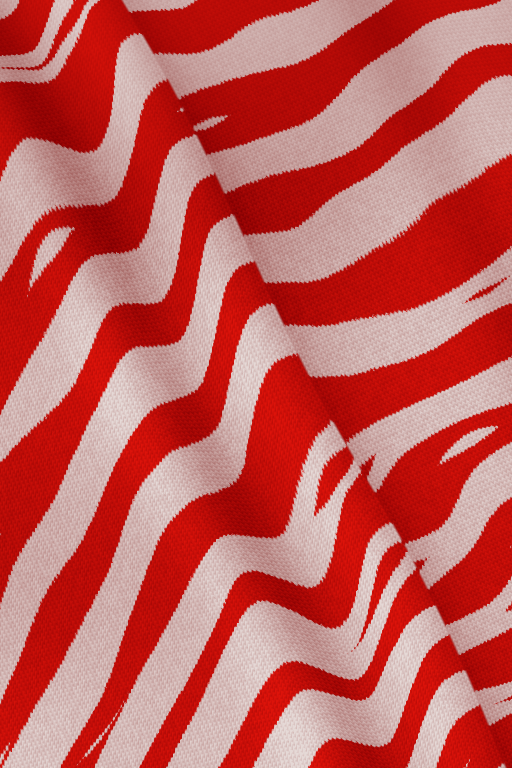
Write a Shadertoy shader that draws this texture.

```glsl
// Draped knit cloth with red zebra bands on pale pink.
// Bands live in fabric coordinates that are bent by diagonal folds;
// fold shading and V-shaped stitches are then laid over them.

const vec3 PINK_LIGHT = vec3(0.860, 0.780, 0.770);
const vec3 PINK_SHADE = vec3(0.665, 0.425, 0.415);
const vec3 RED_LIGHT  = vec3(0.810, 0.062, 0.035);
const vec3 RED_SHADE  = vec3(0.520, 0.000, 0.008);

const vec2  ACROSS      = vec2(0.882, 0.471); // direction across the folds
const float LEFT_RIDGE  = 0.405;              // fold positions across the cloth
const float VALLEY      = 0.472;
const float SHOULDER    = 0.568;
const float CREASE      = 0.605;
const float RIGHT_RIDGE = 0.930;
const float BAND_PERIOD = 0.134;
const float RED_WIDTH   = 0.250;              // half width, in periods
const float STITCH      = 0.0054;
const float KNIT_DEPTH  = 0.23;
const float TAU         = 6.2831853;

float hash(vec2 p) {
    vec3 q = fract(p.xyx * 0.1031);
    q += dot(q, q.yzx + 33.33);
    return fract((q.x + q.y) * q.z);
}

float noise(vec2 p) {
    vec2 i = floor(p), f = fract(p);
    f = f * f * (3.0 - 2.0 * f);
    return mix(mix(hash(i), hash(i + vec2(1, 0)), f.x),
               mix(hash(i + vec2(0, 1)), hash(i + vec2(1, 1)), f.x), f.y);
}

// Ramp that starts at zero, with a rounded corner
float softRamp(float x) {
    return 0.5 * (x + sqrt(x * x + 0.0004));
}

float bump(float x, float width) {
    return exp(-x * x / (width * width));
}

// How far the folds lift the bands; folds deepen towards the lower right
float foldLift(float u, float w) {
    float depth = mix(1.0, 1.35, smoothstep(0.45, -0.1, w));
    return 0.75 * (u - LEFT_RIDGE)
         - 1.40 * depth * softRamp(u - LEFT_RIDGE)
         + (1.40 * depth + 0.45) * softRamp(u - VALLEY)
         - 1.25 * softRamp(u - SHOULDER)
         - 0.35 * softRamp(u - RIGHT_RIDGE);
}

// Signed distance to the band edges, positive inside red
float zebra(vec2 cloth) {
    vec2 c = cloth + 7.0;
    float warp = 0.80 * (noise(c * vec2(4.5, 4.0)) - 0.5)
               + 0.26 * (noise(c * vec2(12.0, 10.0)) - 0.5);
    float phase = cloth.y / BAND_PERIOD + warp + 20.0;
    float band = floor(phase);
    float t = fract(phase) - 0.5;
    float halfWidth = RED_WIDTH + 0.24 * (noise(vec2(c.x * 6.0, band * 17.3)) - 0.5);
    float red = halfWidth - abs(t);

    // Pink wedges that taper to points and fork the red bands
    float wedge = 0.50 * (noise(vec2(c.x * 8.0, band * 31.7 + 5.0)) - 0.74);
    float slant = 0.40 * (noise(vec2(c.x * 5.0, band * 11.9 + 9.0)) - 0.5);
    red = min(red, abs(t - slant) - wedge);

    // Red tongues inside the pink gaps
    float gap = floor(phase + 0.5);
    float g = fract(phase + 0.5) - 0.5;
    float tongue = 0.50 * (noise(vec2(c.x * 7.0, gap * 23.1 + 3.0)) - 0.80);
    red = max(red, tongue - abs(g + 0.4 * tongue));
    return red * BAND_PERIOD;
}

float foldLight(float u, vec2 p, float behind) {
    float light = 0.76;
    light += 0.18 * bump(u - LEFT_RIDGE + 0.04, 0.035);
    light -= 0.48 * bump(u - LEFT_RIDGE - 0.035, 0.036);
    light += 0.20 * bump(u - SHOULDER + 0.025, 0.035);
    light -= 0.22 * bump(u - CREASE, 0.020) * (1.0 - behind);
    light -= 0.48 * behind * exp(-max(u - CREASE, 0.0) / 0.040);
    light -= 0.32 * bump(u - RIGHT_RIDGE + 0.05, 0.05);
    light -= 0.14 * smoothstep(0.75, 1.0, p.y);
    return light + 0.40 * (noise(p * vec2(5.0, 4.0) + 2.0) - 0.5);
}

// Colour of the sheet in front of the crease (behind = 0) or past it (1)
vec3 clothColor(float u, float w, vec2 p, float behind) {
    vec2 cloth = vec2(u, w - foldLift(u, w) + 0.030 * behind);

    // Knit: columns of V stitches
    vec2 q = cloth / STITCH;
    float chevron = abs(fract(q.x) - 0.5);
    float loops = 0.5 * cos(TAU * (q.y + chevron)) - 0.35 * cos(TAU * q.x);
    float yarn = hash(floor(q + vec2(0.0, chevron)) + 200.0) - 0.5;
    float focus = mix(1.0, 0.5, smoothstep(0.65, 1.0, p.y));
    float knit = KNIT_DEPTH * focus * (loops + 0.6 * yarn);

    // Stitches make the band edges jagged
    float edge = zebra(cloth) + STITCH * (0.9 * (chevron - 0.25) + 0.4 * yarn);
    float soft = max(1.1 / iResolution.y, 0.0018);
    float red = smoothstep(-soft, soft, edge);

    float tone = clamp(foldLight(u, p, behind) + knit, -0.15, 1.2);
    return mix(mix(PINK_SHADE, PINK_LIGHT, tone),
               mix(RED_SHADE, RED_LIGHT, tone), red);
}

void mainImage(out vec4 fragColor, in vec2 fragCoord) {
    vec2 p = fragCoord / iResolution.y;

    // Fold frame: u across the folds, w along them towards the upper left
    float w = dot(p, vec2(-ACROSS.y, ACROSS.x));
    float u = dot(p, ACROSS) + 0.010 * sin(w * 7.0) + 0.035 * smoothstep(0.1, -0.4, w);

    float soft = max(1.0 / iResolution.y, 0.002);
    float behind = smoothstep(-soft, soft, u - CREASE);
    vec3 color = mix(clothColor(u, w, p, 0.0), clothColor(u, w, p, 1.0), behind);
    fragColor = vec4(clamp(color, 0.0, 1.0), 1.0);
}
```
